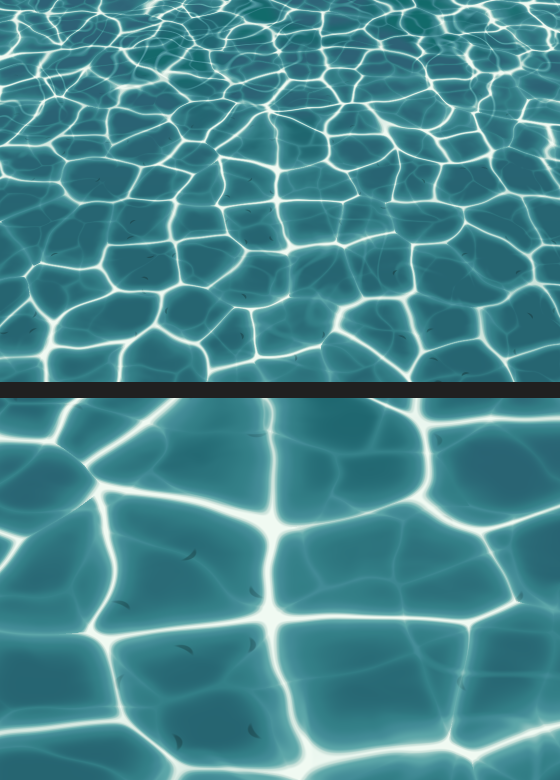
Top: the whole. Bottom: its middle third, enlarged.
Give the GLSL for this texture, as a Shadertoy shader.

```glsl
// Sunlit pool water: a web of white caustics over teal, receding towards the top.

const vec3 DEEP  = vec3(0.15, 0.395, 0.445);
const vec3 SLATE = vec3(0.18, 0.385, 0.465);
const vec3 GREEN = vec3(0.07, 0.42, 0.42);
const vec3 TEAL  = vec3(0.20, 0.50, 0.53);
const vec3 BLUE  = vec3(0.26, 0.545, 0.59);
const vec3 AQUA  = vec3(0.36, 0.65, 0.66);
const vec3 PALE  = vec3(0.57, 0.77, 0.755);
const vec3 FOAM  = vec3(0.80, 0.89, 0.86);
const vec3 GLINT = vec3(0.94, 0.98, 0.95);

vec2 hash2(vec2 p) {
    vec2 k = vec2(dot(p, vec2(127.1, 311.7)), dot(p, vec2(269.5, 183.3)));
    return fract(sin(k) * 43758.55);
}

// Layered, turned sines; roughly -1 to 1
float waves(vec2 p) {
    const mat2 turn = mat2(0.8, 0.6, -0.6, 0.8);
    float sum = 0.0, amp = 0.5;
    for (int i = 0; i < 4; i++) {
        p = turn * p * 1.6 + 1.7;
        sum += amp * sin(p.x + 1.3 * sin(p.y));
        amp *= 0.6;
    }
    return sum;
}

vec2 warp(vec2 p, float amount) {
    return p + amount * vec2(waves(p), waves(p.yx + 7.3));
}

vec2 site(vec2 cell) {
    return cell + 0.5 + 0.84 * (hash2(cell) - 0.5);
}

// Soft distance to the cell borders; it dips at junctions, so they swell
float webDistance(vec2 p, float sharpness) {
    vec2 home = floor(p), nearest = home;
    float best = 9.0;
    for (int y = -1; y <= 1; y++)
    for (int x = -1; x <= 1; x++) {
        vec2 cell = home + vec2(x, y);
        float r = length(site(cell) - p);
        if (r < best) { best = r; nearest = cell; }
    }
    vec2 a = site(nearest) - p;
    float sum = 0.0;
    for (int y = -2; y <= 2; y++)
    for (int x = -2; x <= 2; x++) {
        if (x == 0 && y == 0) continue;
        vec2 cell = nearest + vec2(x, y);
        vec2 b = site(cell) - p;
        float edge = dot(0.5 * (a + b), normalize(b - a));
        vec2 vary = hash2(cell + nearest + 0.5);   // same from both sides
        edge = edge * mix(0.75, 1.8, vary.x) + 0.07 * smoothstep(0.65, 1.0, vary.y);
        sum += exp(-sharpness * edge);
    }
    return -log(sum) / sharpness;
}

// Thin dark scraps lying on the floor
float scraps(vec2 p) {
    vec2 cell = floor(p), rnd = hash2(cell + 31.0);
    vec2 q = fract(p) - 0.3 - 0.4 * rnd;
    float angle = 6.28 * rnd.y;
    q = mat2(cos(angle), sin(angle), -sin(angle), cos(angle)) * q;
    q.y += 2.0 * q.x * q.x;
    float shape = 1.0 - smoothstep(0.5, 1.0, length(q / vec2(0.2, 0.055)));
    return shape * step(0.8, rnd.x);
}

vec3 ramp(vec3 low, float t) {
    vec3 c = mix(low, TEAL, smoothstep(0.12, 0.30, t));
    c = mix(c, BLUE, smoothstep(0.28, 0.42, t));
    c = mix(c, AQUA, smoothstep(0.40, 0.57, t));
    c = mix(c, PALE, smoothstep(0.56, 0.76, t));
    c = mix(c, FOAM, smoothstep(0.74, 0.92, t));
    return mix(c, GLINT, smoothstep(0.92, 1.15, t));
}

vec3 water(vec2 uv) {
    // Perspective: cells shrink and flatten with height
    float horizon = 2.3, far = smoothstep(0.35, 1.0, uv.y);
    vec2 plane = vec2(12.0 * (uv.x - 0.73), 33.0) / (horizon - uv.y);
    float broad = waves(plane * 0.45 + 3.1);

    // Main web: glowing shoulder and bright core of varying width
    vec2 bent = warp(plane, mix(0.16, 0.27, far));
    float d = max(webDistance(bent, 24.0), -0.03);
    float width = (0.055 + 0.035 * waves(plane * 0.8 + 9.0)) * (1.0 + 0.6 * far);
    float core = 1.0 - smoothstep(-0.01, max(width, 0.022), d);
    float glow = exp(-max(d, 0.0) / 0.11);

    // Faint second web and looping ripple outlines
    float fine = webDistance(warp(plane * 1.25 + 17.0, 0.3), 30.0);
    float veil = exp(-max(fine, 0.0) / 0.06);
    float swirl = waves(plane * vec2(0.75, 0.6) + 21.0);
    float loops = 1.0 - smoothstep(0.0, 0.35, abs(sin(6.0 * swirl + broad)));
    float patches = smoothstep(0.0, 0.6, waves(plane * 0.5 + 40.0) + 0.5 * far - 0.1);
    float streaks = waves(warp(plane * 2.3, 0.5) * vec2(1.0, 1.6));

    float tone = 0.11 + 0.10 * broad + 0.03 * streaks;
    tone += 0.60 * glow + 0.42 * core * (0.85 + 0.3 * broad);
    tone += veil * (0.14 + 0.12 * far) + loops * patches * (0.10 + 0.30 * far);

    vec3 low = mix(DEEP, SLATE, far);
    low = mix(low, GREEN, far * smoothstep(0.2, 0.6, waves(plane * 0.35 + 60.0)));
    vec3 color = ramp(low, tone);
    float debris = scraps(plane * 2.6) * (1.0 - far) * (1.0 - glow);
    return mix(color, vec3(0.10, 0.25, 0.27), 0.6 * debris);
}

void mainImage(out vec4 fragColor, in vec2 fragCoord) {
    // Average four samples for smooth edges
    vec3 sum = vec3(0.0);
    for (int i = 0; i < 4; i++) {
        vec2 offset = vec2(i % 2, i / 2) * 0.5 - 0.25;
        sum += water((fragCoord + offset) / iResolution.y);
    }
    fragColor = vec4(sum * 0.25, 1.0);
}
```
